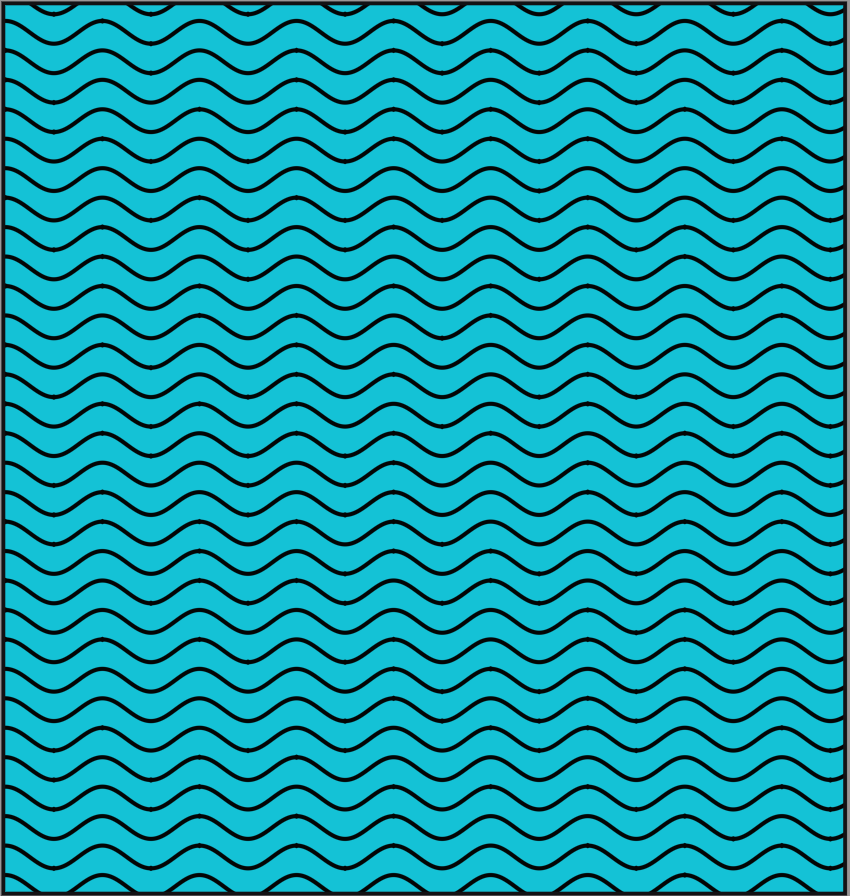
Reproduce this pattern procedurally as a WebGL 1 fragment shader.

```glsl
precision highp float;
// Thin black wave lines stacked in rows on turquoise, inside a narrow dark frame.
uniform vec2 u_resolution;

const float TAU = 6.28318;

float hash(vec2 p) {
  return fract(sin(dot(p, vec2(127.1, 311.7))) * 43758.5);
}

// Coverage of a shape from its signed distance, softened over one pixel.
float cover(float dist, float pixel) {
  return 1.0 - smoothstep(-0.75 * pixel, 0.75 * pixel, dist);
}

// Signed distance to the nearest wave line.
float waveLines(vec2 p) {
  float wavelength = 0.10833;
  float spacing = 0.03287;
  float amplitude = 0.0127;
  float phase = (p.x - 0.1143) / wavelength;
  float height = amplitude * cos(TAU * phase);
  float slope = amplitude * TAU / wavelength * sin(TAU * phase);
  float rows = (p.y - 0.0107 - height) / spacing;
  float row = floor(rows + 0.5);
  float dist = abs(rows - row) * spacing / sqrt(1.0 + slope * slope);

  // Tiny nubs where the arcs join, at some crests and troughs.
  float bend = floor(2.0 * phase + 0.5);
  float across = (phase - 0.5 * bend) * wavelength / 0.0013;
  float nub = 0.0006 * step(0.6, hash(vec2(bend, row))) * exp(-across * across);
  return dist - 0.0023 - nub;
}

void main() {
  float pixel = 1.0 / u_resolution.y;
  vec2 p = gl_FragCoord.xy * pixel;
  vec2 size = u_resolution * pixel;

  vec3 turquoise = vec3(0.08, 0.76, 0.84);
  vec3 black = vec3(0.01, 0.02, 0.02);
  vec3 color = mix(turquoise, black, cover(waveLines(p), pixel));

  // Frame: a dark band around the field, with a grey rim outside it.
  vec2 inset = min(p - vec2(0.0059, 0.0048), size - vec2(0.0076, 0.0059) - p);
  float inside = min(inset.x, inset.y);
  color = mix(color, vec3(0.07, 0.07, 0.08), cover(inside, pixel));
  color = mix(color, vec3(0.60, 0.59, 0.59), cover(inside + 0.0043, pixel));

  gl_FragColor = vec4(color, 1.0);
}
```
